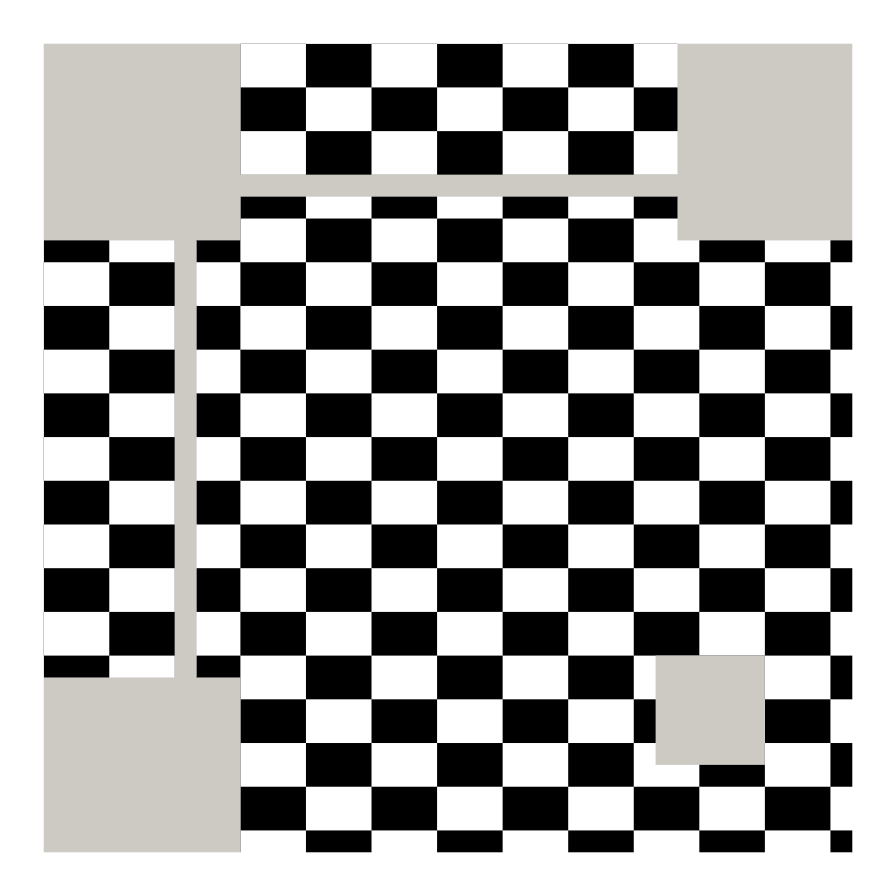
Reproduce this pattern procedurally as a Shadertoy shader.

```glsl
// Black and white brick-shaped checkerboard with flat grey corner blocks, bars and a small square.

// Box-filtered coverage of the rectangle from lo to hi.
float rectangle(vec2 p, vec2 lo, vec2 hi, float pixel) {
    vec2 inside = min(p - lo, hi - p);
    vec2 coverage = clamp(inside / pixel + 0.5, 0.0, 1.0);
    return coverage.x * coverage.y;
}

// Smoothed checkerboard: 1 on cells whose column and row parity agree.
float checker(vec2 p, vec2 cell, float pixel) {
    vec2 edge = abs(mod(p + 0.5 * cell, 2.0 * cell) - cell) - 0.5 * cell;
    vec2 parity = clamp(2.0 * edge / pixel, -1.0, 1.0);
    return 0.5 + 0.5 * parity.x * parity.y;
}

void mainImage(out vec4 fragColor, in vec2 fragCoord) {
    // The canvas spans 41 modules: a 37-module field inside a 2-module margin.
    float pixel = 41.0 / min(iResolution.x, iResolution.y);
    vec2 p = (fragCoord - 0.5 * iResolution.xy) * pixel;
    p = vec2(p.x, -p.y) + 18.5; // measured from the field's top left

    // Checkerboard cells are three modules wide and two tall.
    vec3 color = vec3(1.0 - checker(p, vec2(3.0, 2.0), pixel));

    // Corner blocks run past the field and are trimmed by the margin.
    float blocks = rectangle(p, vec2(-1.0), vec2(9.0), pixel);
    blocks = max(blocks, rectangle(p, vec2(29.0, -1.0), vec2(38.0, 9.0), pixel));
    blocks = max(blocks, rectangle(p, vec2(-1.0, 29.0), vec2(9.0, 38.0), pixel));

    // Thin bars join the blocks; a small square sits near the fourth corner.
    blocks = max(blocks, rectangle(p, vec2(8.0, 6.0), vec2(30.0, 7.0), pixel));
    blocks = max(blocks, rectangle(p, vec2(6.0, 8.0), vec2(7.0, 30.0), pixel));
    blocks = max(blocks, rectangle(p, vec2(28.0), vec2(33.0), pixel));
    color = mix(color, vec3(0.802, 0.792, 0.765), blocks);

    // White margin
    float field = rectangle(p, vec2(0.0), vec2(37.0), pixel);
    fragColor = vec4(mix(vec3(1.0), color, field), 1.0);
}
```
